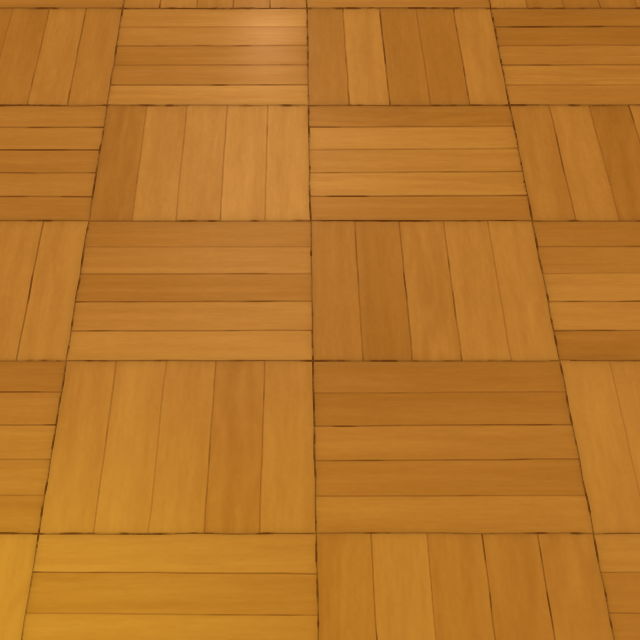
Reproduce this texture procedurally as a three.js fragment shader.

```glsl
varying vec2 vUv;

const vec3 DARK_OAK = vec3(0.595, 0.355, 0.105);
const vec3 MID_OAK = vec3(0.700, 0.445, 0.165);
const vec3 LIGHT_OAK = vec3(0.805, 0.555, 0.225);
const vec3 SEAM_COLOR = vec3(0.36, 0.19, 0.05);
const vec3 SHEEN_COLOR = vec3(0.11, 0.11, 0.13);

const float PLANKS = 5.0;            // planks per tile
const float ROW_HORIZON = 1.7305;    // perspective of the rows
const float ROW_SCALE = 21.796;
const float ROW_OFFSET = 12.501;
const float COLUMN_HORIZON = 1.6016; // perspective of the columns
const float COLUMN_SCALE = 0.178;
const float CENTER_X = 0.479;
const float CENTER_LEAN = 0.018;
const float JOINT_WIDTH = 0.0008;    // half width between tiles
const float SEAM_WIDTH = 0.0003;     // half width between planks
const float EDGE_SOFTNESS = 0.0020;

float hash(vec2 p) {
  return fract(sin(dot(p, vec2(127.1, 311.7))) * 43758.5453);
}

float noise(vec2 p) {
  vec2 i = floor(p);
  vec2 f = fract(p);
  f = f * f * (3.0 - 2.0 * f);
  return mix(mix(hash(i), hash(i + vec2(1.0, 0.0)), f.x),
             mix(hash(i + vec2(0.0, 1.0)), hash(i + 1.0), f.x), f.y);
}

float fbm(vec2 p) {
  float sum = 0.0;
  float amplitude = 0.5;
  for (int i = 0; i < 4; i++) {
    sum += amplitude * noise(p);
    p = p * 2.03 + 17.3;
    amplitude *= 0.5;
  }
  return sum;
}

float line(float dist, float halfWidth) {
  return 1.0 - smoothstep(halfWidth, halfWidth + EDGE_SOFTNESS, dist);
}

// Wood tone offset; grain.x runs along the plank, grain.y across the tile
float woodGrain(vec2 grain, vec2 seed) {
  vec2 p = grain + seed * 31.0;
  float warp = fbm(p * vec2(1.5, 6.0));
  float streaks = fbm(p * vec2(2.0, 26.0)) - 0.47;
  float fibres = noise(p * vec2(14.0, 75.0)) - 0.5;
  float pores = noise(p * vec2(45.0, 90.0)) - 0.5;
  float figure = sin(p.y * 60.0 + warp * 22.0 + p.x * 3.0);
  float figureAmount = 0.008 + 0.04 * smoothstep(0.75, 1.0, hash(seed + 4.7));
  return streaks * 0.26 + fibres * 0.07 + pores * 0.06 + figure * figureAmount + (warp - 0.47) * 0.22;
}

void main() {
  // Floor coordinates, one unit per tile
  float down = 1.0 - vUv.y;
  float depth = down + ROW_HORIZON;
  float tileWidth = COLUMN_SCALE * (down + COLUMN_HORIZON);
  float tileHeight = depth * depth / ROW_SCALE;
  vec2 floorPos = vec2((vUv.x - CENTER_X - CENTER_LEAN * down) / tileWidth,
                       ROW_OFFSET - ROW_SCALE / depth);
  floorPos += 0.004 * (vec2(noise(floorPos * 7.0), noise(floorPos * 7.0 + 40.0)) - 0.5);
  vec2 tile = floor(floorPos);
  vec2 local = fract(floorPos);

  // Alternating plank direction
  bool upright = mod(tile.x + tile.y, 2.0) < 0.5;
  vec2 grain = upright ? local.yx : local;
  float acrossSize = upright ? tileWidth : tileHeight;

  // Planks with slightly slanted seams
  float slant = mix(hash(tile + 2.1), hash(tile + 6.4), grain.x) - 0.5;
  float across = grain.y + 0.06 * slant * grain.y * (1.0 - grain.y);
  float plank = clamp(floor(across * PLANKS), 0.0, PLANKS - 1.0);
  vec2 seed = vec2(hash(tile + plank * 3.17), hash(tile.yx + plank * 5.31 + 9.0));

  // Tone of the wood, brighter toward the lower left
  float tone = 0.47 + (seed.x - 0.5) * 0.36 + woodGrain(grain, seed);
  tone += 0.08 * smoothstep(0.45, 0.75, down);
  tone += 0.40 * smoothstep(0.45, 1.05, down) * (1.0 - smoothstep(0.0, 0.7, vUv.x));
  tone -= 0.12 * smoothstep(0.5, 1.0, vUv.x) * (1.0 - smoothstep(0.0, 0.6, down));
  tone = clamp(tone, 0.0, 1.05);
  vec3 color = mix(DARK_OAK, MID_OAK, min(tone * 2.0, 1.0));
  color = mix(color, LIGHT_OAK, max(tone * 2.0 - 1.0, 0.0));
  color.b -= 0.06 * smoothstep(0.5, 1.0, down) * (1.0 - 0.8 * vUv.x);

  // Window sheen on the varnish
  vec2 glowOffset = (vec2(vUv.x, down) - vec2(0.40, 0.25)) / vec2(0.20, 0.30);
  vec2 spotOffset = (vec2(vUv.x, down) - vec2(0.42, 0.055)) / vec2(0.055, 0.07);
  float sheen = 0.5 * exp(-dot(glowOffset, glowOffset)) + 0.8 * exp(-dot(spotOffset, spotOffset));
  color += SHEEN_COLOR * sheen * (0.85 + 0.3 * fbm(grain * vec2(5.0, 30.0) + seed * 8.0));

  // Plank seams: mostly faint, with short dark gaps
  float seamIndex = floor(across * PLANKS + 0.5);
  float seamDist = abs(across * PLANKS - seamIndex) / PLANKS * acrossSize;
  float seamWear = noise(vec2(grain.x * 9.0, seamIndex * 5.0) + tile * 13.0);
  float seamHash = hash(tile + seamIndex * 2.3);
  float seamStrength = 0.14 + 0.24 * seamHash + 0.45 * seamHash * smoothstep(0.55, 0.95, seamWear);
  color = mix(color, SEAM_COLOR, line(seamDist, SEAM_WIDTH) * seamStrength);

  // Tile joints with dark specks and a soft grimy border
  vec2 edge = (0.5 - abs(local - 0.5)) * vec2(tileWidth, tileHeight);
  float jointDist = min(edge.x, edge.y);
  float jointWear = fbm(floorPos * 16.0 + 5.0);
  float joint = line(jointDist, JOINT_WIDTH * jointWear) * (0.22 + 0.6 * smoothstep(0.4, 0.75, jointWear));
  color *= 1.0 - 0.09 * exp(-jointDist / 0.005);
  color = mix(color, SEAM_COLOR, joint);

  gl_FragColor = vec4(clamp(color, 0.0, 1.0), 1.0);
}
```
